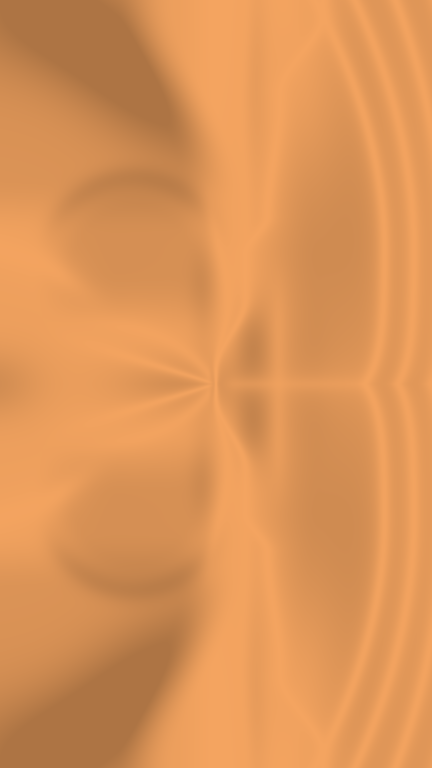
This background is drawn by a WebGL 2 fragment shader. Its source:

```glsl
#version 300 es
precision highp float;
// Mirrored sandy folds: soft hollows crossed by bright creases that meet at the centre.

uniform vec2 u_resolution;
out vec4 outColor;

const vec3 SAND = vec3(0.957, 0.643, 0.376);
const int ARC_COUNT = 4;
const float ARC_START = 0.345;
const float ARC_STEP = 0.077;
const float ARC_WIDTH = 0.019;
const float FOLD_WIDTH = 0.020;
const float RAY_ANGLE = 0.30;

// Soft elliptical hollow, rotated by angle.
float hollow(vec2 p, vec2 centre, vec2 radius, float angle) {
    float c = cos(angle), s = sin(angle);
    vec2 q = mat2(c, -s, s, c) * (p - centre) / radius;
    return exp(-dot(q, q));
}

// Bright crease profile across a signed distance.
float crease(float d, float width) {
    return 1.0 / (1.0 + d * d / (width * width));
}

// Broad darkness of the left side: corner shadow, dome and wedge.
float leftHollows(vec2 p) {
    float edge = -0.16 + 0.15 * smoothstep(0.88, 0.45, p.y);
    float side = smoothstep(edge + 0.07, edge - 0.07, p.x);
    float dark = 0.25 * side * hollow(p, vec2(-0.19, 0.71), vec2(0.32, 0.12), -0.65);
    dark += 0.13 * side * hollow(p, vec2(-0.44, 0.86), vec2(0.24, 0.15), 0.0);
    dark += 0.08 * side * smoothstep(0.34, 0.48, p.y);

    float dome = length((p - vec2(-0.19, 0.26)) / vec2(0.21, 0.22));
    dark += 0.10 * smoothstep(1.15, 0.65, dome) * smoothstep(0.09, 0.26, p.y);
    dark += 0.08 * exp(-pow((dome - 1.0) / 0.14, 2.0)) * smoothstep(0.28, 0.44, p.y);

    dark += 0.12 * hollow(p, vec2(-0.53, 0.0), vec2(0.12, 0.08), 0.0);
    dark += 0.13 * hollow(p, vec2(-0.06, 0.0), vec2(0.16, 0.07), 0.0);
    dark += 0.10 * hollow(p, vec2(-0.025, 0.20), vec2(0.035, 0.13), 0.0);
    return dark + 0.03 * smoothstep(0.0, -0.1, p.x);
}

// Broad darkness of the right side.
float rightHollows(vec2 p) {
    float dark = 0.17 * hollow(p, vec2(0.085, 0.09), vec2(0.045, 0.10), 0.0);
    dark += 0.16 * hollow(p, vec2(0.24, 0.30), vec2(0.13, 0.34), 0.0);
    dark += 0.05 * hollow(p, vec2(0.20, 0.05), vec2(0.10, 0.12), 0.0);
    dark += 0.06 * hollow(p, vec2(0.09, 0.72), vec2(0.03, 0.25), 0.0);
    return dark + 0.12 * smoothstep(0.25, 0.42, p.x + 0.12 * p.y * p.y);
}

// Light kept away from the hollows by the wavy folds above the centre.
float foldCreases(vec2 p) {
    float y = p.y;
    float width = min(0.003 + 0.07 * y, FOLD_WIDTH);
    float stem = 0.068 * smoothstep(0.03, 0.20, y);
    float outer = stem + 0.050 * smoothstep(0.30, 0.39, y)
        + 0.030 * smoothstep(0.38, 0.66, y) + 0.10 * smoothstep(0.67, 0.86, y);
    float upper = stem - 0.013 * smoothstep(0.40, 0.66, y) + 0.012 * smoothstep(0.66, 0.89, y);
    float inner = 0.029 * smoothstep(0.03, 0.19, y) - 0.045 * smoothstep(0.20, 0.45, y);
    float keep = 1.0 - 0.95 * crease(p.x - outer, width);
    keep *= 1.0 - 0.75 * crease(p.x - upper, width) * smoothstep(0.28, 0.36, y);
    return keep * (1.0 - 0.85 * crease(p.x - inner, width) * smoothstep(0.50, 0.30, y));
}

// Straight and curved rays that leave the centre to the left, and the axis lines.
float rayCreases(vec2 p) {
    float left = smoothstep(0.0, -0.02, p.x);
    float reach = smoothstep(0.45, 0.20, length(p));
    float ray = p.y * cos(RAY_ANGLE) + p.x * sin(RAY_ANGLE);
    float keep = 1.0 - 0.9 * left * reach * crease(ray, 0.004 + 0.06 * length(p));
    float bow = 0.15 * (1.0 - exp(min(p.x, 0.0) / 0.10));
    keep *= 1.0 - 0.8 * left * reach * crease(p.y - bow, 0.025);
    float shoulder = 0.27 - 0.06 * smoothstep(-0.45, -0.20, p.x) - 0.28 * (p.x + 0.36);
    keep *= 1.0 - 0.9 * crease(p.y - shoulder, 0.045) * smoothstep(-0.22, -0.38, p.x);
    float axis = smoothstep(0.0, 0.05, p.x) * smoothstep(0.40, 0.30, p.x);
    keep *= 1.0 - 0.45 * axis * crease(p.y, 0.018);
    return keep * (1.0 - 0.6 * crease(p.x - 0.145, 0.022) * smoothstep(0.32, 0.12, p.y));
}

// Nested arcs along the right margin, each kinked at the axis.
float arcCreases(vec2 p) {
    float bend = max(p.y - 0.3, 0.0);
    float kink = 0.046 * (1.0 - exp(-p.y / 0.07));
    float keep = 1.0;
    for (int i = 0; i < ARC_COUNT; i++) {
        float n = float(i);
        float x = ARC_START + ARC_STEP * n + kink * (1.0 - 0.2 * n);
        x -= (0.47 - 0.075 * n) * bend * bend;
        keep *= 1.0 - 0.92 * crease(p.x - x, ARC_WIDTH);
    }
    return keep;
}

void main() {
    // Centred units of the canvas width, folded about the horizontal axis.
    vec2 p = (gl_FragCoord.xy - 0.5 * u_resolution) / u_resolution.x;
    p.y = abs(p.y);

    float dark = leftHollows(p) + rightHollows(p);
    dark *= foldCreases(p) * rayCreases(p) * arcCreases(p);
    outColor = vec4(SAND * (1.0 - min(dark, 0.29)), 1.0);
}
```
